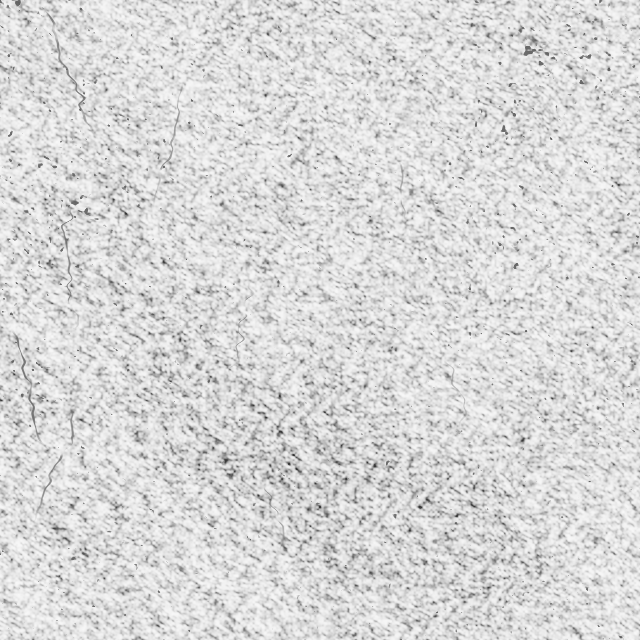
A WebGL 1 fragment shader for this texture:

```glsl
precision highp float;
// Pale weathered plaster: fine slanted grain with a log-normal tone spread,
// broad scuffed patches, clustered dark pits and a few thin wandering cracks.
// Grain is stretched value noise; pits are its thresholded peaks; cracks loop.

uniform vec2 u_resolution;

const float HIGHLIGHT = 0.985;       // brightest plaster
const float GRAIN_DEPTH = 0.114;     // median darkening below the highlight
const float GRAIN_SPREAD = 0.62;     // log-normal width of the darkening
const float GRAIN_ANGLE = -0.56;     // streaks fall to the right
const vec2 FINE_GRAIN = vec2(150.0, 260.0);   // cells along and across
const vec2 COARSE_GRAIN = vec2(70.0, 125.0);
const float GRIT_SCALE = 270.0;
const vec2 SCUFF_CENTER = vec2(0.46, 0.26);
const vec2 SCUFF_SIZE = vec2(0.42, 0.24);
const float SCUFF_STRENGTH = 0.5;
const vec2 SMALL_PITS = vec2(125.0, 165.0);
const vec2 LARGE_PITS = vec2(62.0, 95.0);
const float PIT_TONE = 0.33;
const float CRACK_TONE = 0.40;
const float CRACK_WIDTH = 0.0011;
const int CRACK_COUNT = 9;

float hash(vec2 p) {
  return fract(sin(dot(p, vec2(127.1, 311.7))) * 43758.5453);
}

float valueNoise(vec2 p) {
  vec2 cell = floor(p);
  vec2 f = fract(p);
  f = f * f * (3.0 - 2.0 * f);
  float low = mix(hash(cell), hash(cell + vec2(1.0, 0.0)), f.x);
  float high = mix(hash(cell + vec2(0.0, 1.0)), hash(cell + 1.0), f.x);
  return mix(low, high, f.y);
}

// Value noise rescaled to zero mean and about unit deviation.
float unitNoise(vec2 p) {
  return (valueNoise(p) - 0.5) / 0.215;
}

vec2 rotate(vec2 p, float angle) {
  float c = cos(angle);
  float s = sin(angle);
  return vec2(c * p.x + s * p.y, c * p.y - s * p.x);
}

// Ragged dark spots where two layers of noise peak together.
float pits(vec2 along, vec2 uv, vec2 cells, float threshold) {
  float peak = 0.7 * valueNoise(along * cells + 17.0)
             + 0.3 * valueNoise(uv * 230.0 + 43.0);
  return smoothstep(threshold - 0.03, threshold + 0.07, peak);
}

// Thin, broken, mostly upright lines, more common toward the left.
float cracks(vec2 uv, float soft) {
  float ink = 0.0;
  for (int i = 0; i < CRACK_COUNT; i++) {
    float index = float(i);
    float seed = index * 7.3 + 2.0;
    float pick = (index + hash(vec2(seed, 1.0))) / float(CRACK_COUNT);
    vec2 top = vec2(0.02 + 0.85 * pick * pick, 0.2 + 0.82 * fract(index * 0.618 + 0.35));
    float span = mix(0.12, 0.24, hash(vec2(seed, 3.0)));
    float slant = 0.9 * (hash(vec2(seed, 4.0)) - 0.5);
    float drop = top.y - uv.y;
    float path = top.x + slant * drop;
    path += 0.035 * (valueNoise(vec2(uv.y * 22.0, seed)) - 0.5);
    path += 0.014 * (valueNoise(vec2(uv.y * 85.0, seed + 0.5)) - 0.5);
    float d = abs(uv.x - path) / sqrt(1.0 + slant * slant);
    float ends = smoothstep(0.0, 0.02, drop) * smoothstep(0.0, 0.06, span - drop);
    float worn = smoothstep(0.05, 0.5, valueNoise(uv * 75.0 + seed));
    float width = CRACK_WIDTH * (0.5 + 1.3 * valueNoise(uv * 60.0));
    float line = 1.0 - smoothstep(width - soft, width + soft, d);
    float strength = mix(1.0, 0.4, pick);
    ink = max(ink, line * ends * worn * strength);
  }
  return ink;
}

void main() {
  vec2 uv = gl_FragCoord.xy / u_resolution.y;
  float soft = max(0.0011, 0.6 / u_resolution.y);
  vec2 warp = vec2(valueNoise(uv * 17.0), valueNoise(uv * 17.0 + 31.0)) - 0.5;
  vec2 along = rotate(uv + 0.012 * warp, GRAIN_ANGLE) + 2.0;

  // Broad shading: soft patches plus a scuffed area low in the middle.
  vec2 q = rotate(uv - SCUFF_CENTER, -0.3) / SCUFF_SIZE;
  float scuff = exp(-dot(q, q));
  float patches = 0.12 * unitNoise(along * vec2(5.0, 9.0))
                + 0.14 * unitNoise(along * vec2(15.0, 30.0) + 8.0);
  float shade = patches + SCUFF_STRENGTH * (scuff - 0.25);

  // Slanted grain at three sizes, turned into a skewed tone.
  float grain = 0.74 * unitNoise(along * FINE_GRAIN)
              + 0.24 * unitNoise(along * COARSE_GRAIN + 5.0)
              + 0.55 * unitNoise(uv * GRIT_SCALE + 11.0);
  float tone = HIGHLIGHT - GRAIN_DEPTH * exp(GRAIN_SPREAD * (grain + shade));

  // Pits gather in clusters, away from the calm middle and the scuff.
  float cluster = smoothstep(0.5, 0.95, valueNoise(uv * 15.0 + 4.0));
  float region = mix(0.3, 1.0, smoothstep(0.1, 0.42, abs(uv.x - 0.45)));
  region *= mix(0.45, 1.0, smoothstep(0.2, 0.8, uv.y));
  float smallPits = pits(along, uv, SMALL_PITS, 0.90 - region * (0.06 + 0.07 * cluster));
  float largePits = pits(along, uv, LARGE_PITS, 0.93 - region * (0.04 + 0.13 * cluster));
  tone = mix(tone, PIT_TONE, 0.85 * max(smallPits, largePits));
  tone = mix(tone, CRACK_TONE, 0.9 * cracks(uv, soft));

  gl_FragColor = vec4(vec3(clamp(tone, 0.22, 0.97)), 1.0);
}
```
